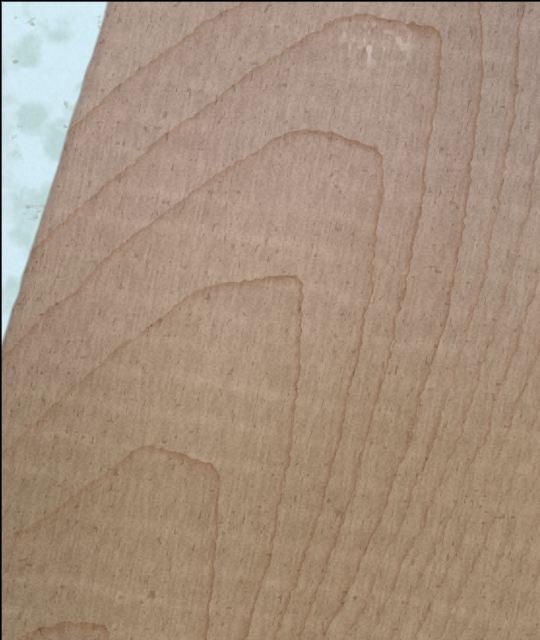
Give the GLSL for this texture, as a Shadertoy shader.

```glsl
// Planed wood board with nested cathedral growth rings, beside a strip of pale mottled stone.
#define RING_DARK vec3(0.53, 0.375, 0.27)
#define WOOD_LOW vec3(0.63, 0.54, 0.435)
#define WOOD_HIGH vec3(0.675, 0.59, 0.545)
#define STONE_LIGHT vec3(0.82, 0.92, 0.955)
#define STONE_SHADE vec3(0.74, 0.84, 0.84)
#define ARCHES 6
#define SIDE_RINGS 11
#define ROUNDING 0.022
#define WOBBLE 0.007
#define GRAIN 0.055
#define BAND_PITCH 0.058
#define FRAME 0.0026

// Each arch: right flank x(y) and left flank y(x) as quadratics, cap y(x) as a line.
const vec3 RIGHT[ARCHES] = vec3[](
    vec3(0.17, 0.05, 0.0), vec3(0.319, 0.18, -0.35), vec3(0.384, 0.32, -0.29),
    vec3(0.430, 0.396, -0.23), vec3(0.469, 0.384, -0.155), vec3(0.505, 0.516, -0.271));
const vec3 LEFT[ARCHES] = vec3[](
    vec3(-0.01, 0.5, 0.0), vec3(0.155, 0.5, 0.9), vec3(0.29, 0.95, -0.4),
    vec3(0.434, 1.06, -0.58), vec3(0.565, 0.95, -0.34), vec3(0.69, 1.05, -0.6));
const vec2 CAP[ARCHES] = vec2[](
    vec2(0.03, -0.04), vec2(0.374, -0.29), vec2(0.524, 0.1),
    vec2(0.915, -0.24), vec2(1.093, -0.2), vec2(1.4, 0.0));

float hash(vec2 p) {
    vec3 q = fract(vec3(p.xyx) * 0.1031);
    q += dot(q, q.yzx + 33.33);
    return fract((q.x + q.y) * q.z);
}

float noise(vec2 p) {
    vec2 i = floor(p), f = fract(p);
    f = f * f * (3.0 - 2.0 * f);
    return mix(mix(hash(i), hash(i + vec2(1, 0)), f.x),
               mix(hash(i + vec2(0, 1)), hash(i + vec2(1, 1)), f.x), f.y);
}

float fbm(vec2 p) {
    float sum = 0.0, gain = 0.5;
    for (int i = 0; i < 4; i++) {
        sum += gain * noise(p);
        p = p * 2.03 + 7.1;
        gain *= 0.5;
    }
    return sum / 0.9375;
}

float smoothMax(float a, float b, float k) {
    float h = max(k - abs(a - b), 0.0) / k;
    return max(a, b) + 0.25 * k * h * h;
}

// Signed distance to the parabola x = c.x + c.y t + c.z t^2.
float flank(float x, float t, vec3 c) {
    float slope = c.y + 2.0 * c.z * t;
    return (x - c.x - t * (c.y + c.z * t)) / sqrt(1.0 + slope * slope);
}

// Crisp outer edge that fades towards the inside of a ring.
float latewood(float d, float width) {
    return smoothstep(0.0025, -0.0015, d) * exp(min(d, 0.0) / width);
}

float ringStain(vec2 p) {
    float stain = 0.0;
    for (int i = 0; i < ARCHES; i++) {
        float r = flank(p.x, p.y, RIGHT[i]);
        float l = flank(p.y, p.x, LEFT[i]);
        float c = p.y - CAP[i].x - CAP[i].y * p.x;
        float top = smoothMax(l, c, ROUNDING);
        float d = smoothMax(top, r, ROUNDING);
        float onTop = smoothstep(-0.02, 0.02, top - r);
        float nearApex = smoothstep(-0.22, 0.0, r);
        float strength = mix(0.68, mix(0.45, 0.72, nearApex), onTop);
        float width = mix(0.0045, mix(0.008, 0.011, nearApex), onTop);
        stain = max(stain, strength * latewood(d, width));
        stain = max(stain, 0.17 * latewood(d, 0.035));
    }
    // Tight rings sweeping up the right side
    for (int j = 1; j <= SIDE_RINGS; j++) {
        float k = float(j);
        vec3 curve = vec3(0.505 + 0.036 * k, 0.505, min(-0.25 + 0.022 * k, -0.18));
        float d = flank(p.x, p.y, curve);
        float strength = 0.52 / (1.0 + 0.09 * k) * (0.75 + 0.5 * noise(vec2(k * 9.0, p.y * 7.0)));
        stain = max(stain, strength * latewood(d, 0.0045));
    }
    return stain;
}

vec3 woodColor(vec2 p) {
    vec3 color = mix(WOOD_LOW, WOOD_HIGH, smoothstep(0.15, 0.9, p.y + 0.12 * (fbm(p * 5.0) - 0.5)));
    // Broad light falloff
    color *= 1.0 - 0.10 * smoothstep(0.3, 0.0, p.x) * smoothstep(0.85, 0.1, p.y);
    color *= 1.0 - 0.07 * smoothstep(0.55, 0.84, p.x) * smoothstep(0.5, 1.0, p.y);
    color *= 1.0 + 0.05 * smoothstep(0.4, 0.0, length(p - vec2(0.4, 0.55)));
    // Planing ripples across the board
    float bandY = p.y + 0.16 * p.x + 0.025 * fbm(p * 8.0);
    float band = pow(0.5 + 0.5 * cos(6.2832 * bandY / BAND_PITCH), 4.0);
    color += 0.032 * band * noise(p * vec2(9.0, 22.0));
    // Growth rings with ragged edges
    vec2 warp = vec2(fbm(p * 16.0), fbm(p * 16.0 + 40.0)) - 0.5;
    vec2 fray = vec2(noise(p * 110.0), noise(p * 110.0 + 70.0)) - 0.5;
    color = mix(color, RING_DARK, ringStain(p + WOBBLE * (2.0 * warp + 0.8 * fray)));
    // Fibres and pores
    vec2 along = vec2(p.x - 0.2 * p.y, p.y);
    color += GRAIN * (noise(along * vec2(260.0, 45.0)) - 0.5);
    color += GRAIN * (noise(p * 330.0) - 0.5);
    color -= 0.07 * smoothstep(0.83, 0.95, noise(along * vec2(230.0, 120.0) + 11.0));
    // Worn highlight below the upper arch
    float worn = smoothstep(0.09, 0.0, length((p - vec2(0.585, 0.935)) * vec2(1.0, 1.5)));
    return color + worn * 0.16 * smoothstep(0.45, 0.8, noise(p * vec2(130.0, 80.0))) * vec3(0.9, 1.0, 1.1);
}

vec3 stoneColor(vec2 p) {
    vec3 color = mix(STONE_LIGHT, STONE_SHADE, smoothstep(0.45, 0.75, fbm(p * 22.0)));
    float fleck = smoothstep(0.73, 0.85, fbm(p * vec2(38.0, 50.0) + 3.0));
    return mix(color, vec3(0.62, 0.65, 0.58), 0.6 * fleck) + 0.02 * (noise(p * 260.0) - 0.5);
}

void mainImage(out vec4 fragColor, in vec2 fragCoord) {
    vec2 p = fragCoord / iResolution.y;
    float pixel = 1.0 / iResolution.y;
    // Slanted board edge
    float edge = (p.x - 0.004 - 0.31 * (p.y - 0.466)) / 1.047 + 0.003 * (noise(p * 35.0) - 0.5);
    vec3 wood = woodColor(p) * (1.0 - 0.09 * smoothstep(0.025, 0.0, edge));
    vec3 color = mix(stoneColor(p), wood, smoothstep(-0.0015 - pixel, 0.0015 + pixel, edge));
    // Thin dark frame on the left and top
    float inset = min(p.x, 1.0 - p.y);
    color *= smoothstep(FRAME - pixel, FRAME + pixel, inset);
    fragColor = vec4(clamp(color, 0.0, 1.0), 1.0);
}
```
